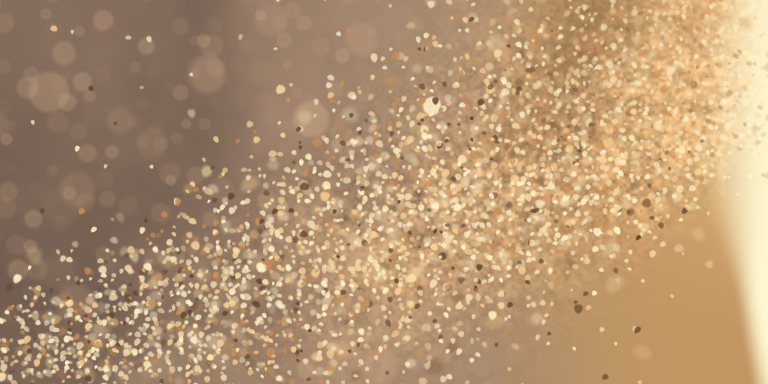
Reproduce this background procedurally as a Shadertoy shader.

```glsl
// Drifting gold dust: a diagonal band of glitter over soft bokeh, lit from the right.

// Canvas space: x runs 0..2, y runs 0..1.
const vec3 SHADOW = vec3(0.44, 0.36, 0.31);
const vec3 TAUPE  = vec3(0.63, 0.52, 0.43);
const vec3 OCHRE  = vec3(0.76, 0.59, 0.39);
const vec3 HAZE   = vec3(0.85, 0.67, 0.46);
const vec3 PLUME  = vec3(0.60, 0.45, 0.31);
const vec3 BOKEH  = vec3(0.84, 0.69, 0.54);
const vec3 CREAM  = vec3(1.00, 0.95, 0.78);
const vec3 GOLD   = vec3(0.98, 0.81, 0.56);
const vec3 AMBER  = vec3(0.80, 0.56, 0.33);
const vec3 UMBER  = vec3(0.40, 0.28, 0.19);
const vec3 LIGHT  = vec3(1.00, 0.97, 0.82);
const float BAND_START = 0.05;   // height of the band at the left edge
const float BAND_SLOPE = 0.33;
const float STRAY = 0.010;       // chance of grains outside the band
const float SPARKLE = 0.55;      // strength of the fine shimmer in the haze

float hash(vec2 p) {
    return fract(sin(dot(p, vec2(127.1, 311.7))) * 43758.55);
}

vec3 hash3(vec2 p) {
    return vec3(hash(p), hash(p + 17.3), hash(p + 41.9));
}

float noise(vec2 p) {
    vec2 i = floor(p), f = fract(p);
    f = f * f * (3.0 - 2.0 * f);
    return mix(mix(hash(i), hash(i + vec2(1, 0)), f.x),
               mix(hash(i + vec2(0, 1)), hash(i + 1.0), f.x), f.y);
}

float fbm(vec2 p) {
    float sum = 0.0, gain = 0.5;
    for (int i = 0; i < 4; i++) {
        sum += gain * noise(p);
        p = mat2(1.6, 1.2, -1.2, 1.6) * p + 3.7;
        gain *= 0.5;
    }
    return sum;
}

// Share of space filled by dust: a rising band that fans out to the right.
float density(vec2 p) {
    float d = p.y - BAND_START - BAND_SLOPE * p.x;
    float above = 0.14 + 0.10 * p.x + 0.10 * p.x * p.x;
    float below = 0.15 + 0.19 * p.x * (1.85 - p.x);
    float w = d > 0.0 ? above : max(below, 0.14);
    return exp(-d * d / (w * w));
}

// Light flooding in along the right edge, sharper towards the bottom.
float edgeLight(vec2 p) {
    float edge = 1.925 + 0.18 * (p.y - 0.6) * (p.y - 0.6);
    float width = mix(0.04, 0.13, smoothstep(0.2, 0.6, p.y));
    return smoothstep(edge - width, edge + width, p.x);
}

vec3 backdrop(vec2 p) {
    float cloud = fbm(p * 4.0 + 2.0) - 0.47;
    vec3 col = mix(SHADOW, TAUPE, smoothstep(-0.1, 1.1, p.x + 0.9 * cloud));
    vec2 corner = p - vec2(0.05, 0.95);
    col = mix(col, TAUPE, 0.4 * exp(-8.0 * dot(corner, corner)));
    col = mix(col, OCHRE, smoothstep(1.1, 1.75, p.x));
    float dust = density(p) * smoothstep(0.3, 1.4, p.x);
    col = mix(col, HAZE, clamp(dust * (0.75 + 1.5 * cloud), 0.0, 1.0));
    // Brown plume leaning down from the top
    vec2 q = p - vec2(1.54, 0.88);
    q.x -= 0.3 * q.y;
    q += 0.2 * cloud;
    col = mix(col, PLUME, 0.8 * exp(-dot(q * q, vec2(40.0, 10.0))));
    // Shimmer of unresolved dust
    float shimmer = fbm(p * 42.0) - 0.47 + 0.5 * (noise(p * 110.0) - 0.5);
    col *= 1.0 + SPARKLE * shimmer * dust;
    col = mix(col, GOLD, 0.6 * exp(-5.0 * (2.0 - p.x)) * smoothstep(0.1, 0.6, p.y));
    return mix(col, LIGHT, edgeLight(p));
}

// Faint out-of-focus discs, thickest in the upper left.
vec3 bokeh(vec3 col, vec2 p, float cell, float chance, float seed) {
    for (int k = 0; k < 9; k++) {
        vec2 id = floor(p / cell) + vec2(k % 3 - 1, k / 3 - 1);
        vec3 r = hash3(id + seed), s = hash3(id + seed + 71.0);
        vec2 centre = (id + 0.5 + 0.8 * (r.xy - 0.5)) * cell;
        float radius = cell * mix(0.18, 0.45, r.z);
        float d = length(p - centre) / radius;
        float disc = (1.0 - smoothstep(0.65, 1.2, d)) * (0.85 + 0.2 * d * d);
        float keep = step(s.x, chance) * (1.0 - smoothstep(1.0, 1.6, centre.x));
        col = mix(col, BOKEH, disc * keep * mix(0.04, 0.32, s.y * s.y));
    }
    return col;
}

// Rounded, tilted flakes scattered according to the dust density.
vec3 grains(vec3 col, vec2 p, float cell, float soft, float amount, float opacity, float seed) {
    for (int k = 0; k < 9; k++) {
        vec2 id = floor(p / cell) + vec2(k % 3 - 1, k / 3 - 1);
        vec3 r = hash3(id + seed), s = hash3(id + seed + 93.0);
        vec2 centre = (id + 0.5 + 0.8 * (r.xy - 0.5)) * cell;
        if (s.x > density(centre) * amount + STRAY) continue;
        float radius = cell * mix(0.20, 0.40, r.z * r.z);
        float a = 6.283 * s.y;
        vec2 q = mat2(cos(a), -sin(a), sin(a), cos(a)) * (p - centre) / radius;
        q.y *= 1.0 + 0.5 * s.z;
        float d = length(q) * (1.0 + 0.06 * sin(3.0 * atan(q.y, q.x + 1e-4) + a));
        float far = smoothstep(1.2, 1.7, p.x) * smoothstep(0.45, 0.8, p.y);
        float blur = max(soft + 0.2 * far, 1.0 / (iResolution.y * radius));
        float mask = 1.0 - smoothstep(1.0 - blur, 1.0 + blur, d);
        float tone = hash(id + seed + 5.0);
        vec3 tint = mix(GOLD, CREAM, smoothstep(0.3, 0.65, tone));
        tint = mix(tint, AMBER, step(tone, 0.24));
        tint = mix(tint, UMBER, step(tone, 0.09) * (1.0 - 0.6 * far));
        col = mix(col, tint, mask * opacity * mix(0.65, 1.0, r.y) * (1.0 - 0.25 * far));
    }
    return col;
}

void mainImage(out vec4 fragColor, in vec2 fragCoord) {
    vec2 p = fragCoord / iResolution.xy * vec2(2.0, 1.0);
    vec3 col = backdrop(p);
    col = bokeh(col, p, 0.12, 0.50, 11.0);
    col = bokeh(col, p, 0.065, 0.60, 23.0);
    // Three prominent discs: xy centre, z radius, w opacity
    vec4 discs[3] = vec4[3](vec4(0.128, 0.76, 0.054, 0.30),
        vec4(0.81, 0.69, 0.048, 0.40), vec4(1.125, 0.724, 0.024, 0.85));
    for (int i = 0; i < 3; i++) {
        float d = length(p - discs[i].xy) / discs[i].z;
        vec3 tint = i == 2 ? CREAM : BOKEH;
        col = mix(col, tint, discs[i].w * (1.0 - smoothstep(0.8, 1.15, d)));
    }
    // Dust from blurred background to crisp foreground
    col = grains(col, p, 0.060, 0.55, 0.75, 0.32, 37.0);
    col = grains(col, p, 0.038, 0.45, 0.80, 0.50, 53.0);
    col = grains(col, p, 0.022, 0.40, 0.65, 0.75, 61.0);
    col = grains(col, p, 0.031, 0.30, 0.65, 0.92, 67.0);
    col = grains(col, p, 0.024, 0.30, 0.65, 0.95, 83.0);
    col = mix(col, LIGHT, 0.6 * edgeLight(p));
    fragColor = vec4(col, 1.0);
}
```
